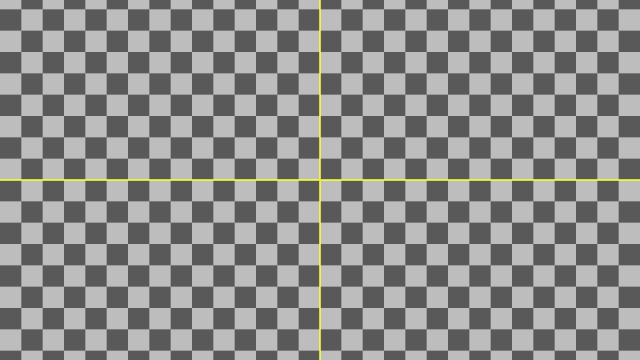
Give the GLSL for this pattern, as a Shadertoy shader.

```glsl
// Grey checkerboard centred on the canvas, with thin yellow axes through its middle.

#define CELLS_ACROSS 30.0
#define LINE_WIDTH 0.073   // in cells
#define DARK_GREY vec3(0.35)
#define LIGHT_GREY vec3(0.74)
#define AXIS_YELLOW vec3(1.0, 1.0, 0.2)

// Smoothed square wave per axis: +1 on even cells, -1 on odd ones
vec2 squareWave(vec2 p, float pixel) {
    vec2 edgeDist = 0.5 - abs(mod(p + 0.5, 2.0) - 1.0);
    return clamp(2.0 * edgeDist / pixel, -1.0, 1.0);
}

// Share of the pixel covered by a line along each axis
vec2 axisCoverage(vec2 p, float pixel) {
    vec2 lineDist = abs(p) - 0.5 * LINE_WIDTH;
    return clamp(0.5 - lineDist / pixel, 0.0, 1.0);
}

void mainImage(out vec4 fragColor, in vec2 fragCoord) {
    // Cell units, measured from the centre
    float pixel = CELLS_ACROSS / iResolution.x;
    vec2 p = (fragCoord - 0.5 * iResolution.xy) * pixel;

    // Checks: dark where both waves agree
    vec2 wave = squareWave(p, pixel);
    vec3 color = mix(LIGHT_GREY, DARK_GREY, 0.5 + 0.5 * wave.x * wave.y);

    // Centre axes
    vec2 axes = axisCoverage(p, pixel);
    color = mix(color, AXIS_YELLOW, max(axes.x, axes.y));

    fragColor = vec4(color, 1.0);
}
```
